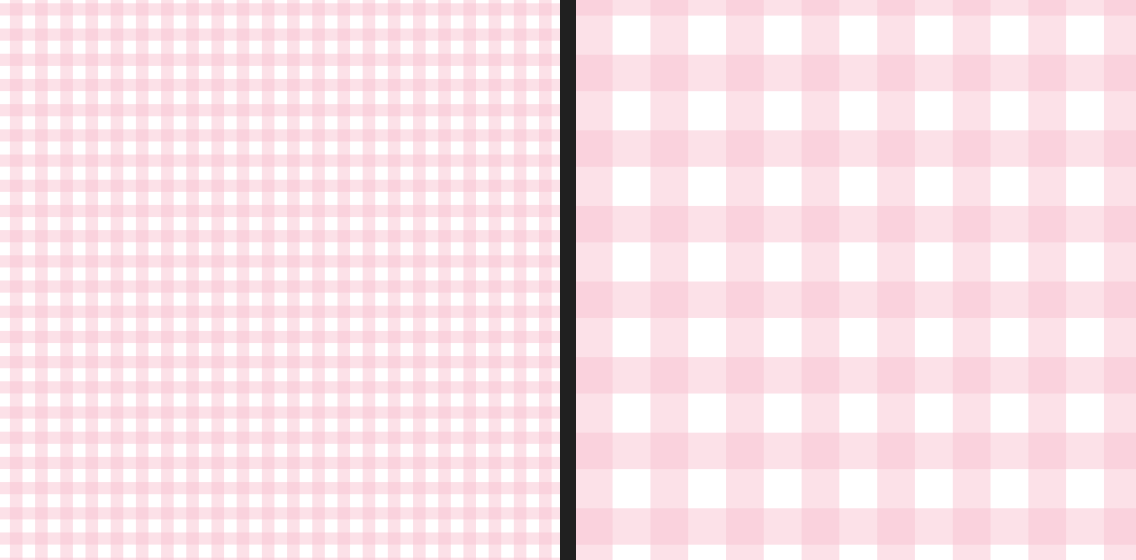
Left: the whole. Right: its middle third, enlarged.
Give the GLSL for this pattern, as a Shadertoy shader.

```glsl
const float REPEATS = 22.226;                     // checks per canvas height
const vec2 BAND_CENTER = vec2(0.643, 0.852);      // band centre, in repeats
const vec2 BAND_WIDTH = vec2(0.499, 0.482);       // band width, in repeats
const float EDGE_PIXELS = 1.0;                    // edge softness

const vec3 GROUND = vec3(1.0);
const vec3 SINGLE_BAND = vec3(0.988, 0.881, 0.909);
const vec3 CROSSED_BANDS = vec3(0.979, 0.824, 0.865);

// Coverage of the upright (x) and level (y) bands
vec2 bandCoverage(vec2 cell, float edge) {
    vec2 fromCenter = abs(fract(cell - BAND_CENTER + 0.5) - 0.5);
    return clamp((0.5 * BAND_WIDTH - fromCenter) / edge + 0.5, 0.0, 1.0);
}

void mainImage(out vec4 fragColor, in vec2 fragCoord) {
    float cellsPerPixel = REPEATS / iResolution.y;
    vec2 band = bandCoverage(fragCoord * cellsPerPixel, EDGE_PIXELS * cellsPerPixel);

    // Translucent bands deepen where they cross
    vec3 betweenRows = mix(GROUND, SINGLE_BAND, band.x);
    vec3 alongRows = mix(SINGLE_BAND, CROSSED_BANDS, band.x);
    fragColor = vec4(mix(betweenRows, alongRows, band.y), 1.0);
}
```
